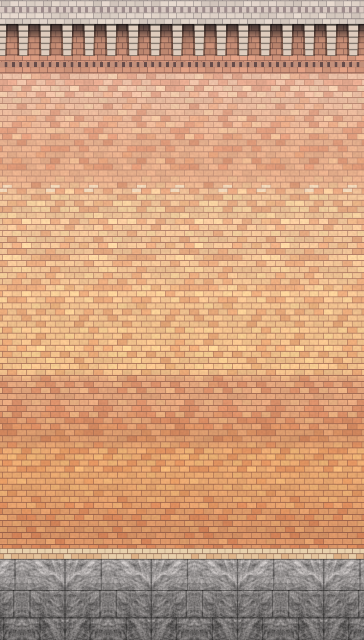
This texture is drawn by a WebGL 2 fragment shader. Its source:

```glsl
#version 300 es
precision highp float;
// A tall brick wall: corbelled pale cornice above, courses of warm brick with
// banded tints in the middle, and a rough grey stone plinth below.
// Heights run downward, with 768 units over the canvas height.
uniform vec2 u_resolution;
out vec4 outColor;

float pixel; // size of one pixel in wall units

float hash(vec2 p) {
  vec3 q = fract(vec3(p.xyx) * 0.1031);
  q += dot(q, q.yzx + 33.33);
  return fract((q.x + q.y) * q.z);
}

float gradientNoise(vec2 p) {
  vec2 i = floor(p), f = p - i, s = f * f * f * (f * (f * 6.0 - 15.0) + 10.0);
  float corner[4];
  for (int k = 0; k < 4; k++) {
    vec2 o = vec2(k & 1, k >> 1);
    float a = 6.2832 * hash(i + o);
    corner[k] = dot(vec2(cos(a), sin(a)), f - o);
  }
  return mix(mix(corner[0], corner[1], s.x), mix(corner[2], corner[3], s.x), s.y);
}

// Soft step and soft interval, one pixel wide
float edge(float at, float v) { return smoothstep(at - 0.5 * pixel, at + 0.5 * pixel, v); }
float band(float a, float b, float v) { return edge(a, v) * (1.0 - edge(b, v)); }

// Running bond: xy is the brick cell, z is 1 on brick and 0 in the joint
vec3 bond(vec2 p, vec2 size) {
  float row = floor(p.y / size.y);
  p.x += size.x * 0.5 * mod(row, 2.0);
  vec2 cell = floor(p / size), q = p - cell * size;
  vec2 d = min(q, size - q);
  return vec3(cell, edge(0.5, d.y) * mix(0.3, 1.0, edge(0.4, d.x)));
}

vec3 wallTint(float y) {
  vec3 c = mix(vec3(0.93, 0.76, 0.66), vec3(0.91, 0.69, 0.55), smoothstep(90.0, 195.0, y));
  c = mix(c, vec3(0.94, 0.77, 0.60), smoothstep(215.0, 238.0, y));
  c = mix(c, vec3(0.95, 0.76, 0.55), smoothstep(260.0, 430.0, y));
  c = mix(c, vec3(0.89, 0.65, 0.49), smoothstep(446.0, 456.0, y));
  c = mix(c, vec3(0.86, 0.61, 0.43), smoothstep(480.0, 525.0, y));
  c = mix(c, vec3(0.91, 0.66, 0.44), smoothstep(527.0, 545.0, y));
  return mix(c, vec3(0.85, 0.58, 0.40), smoothstep(560.0, 650.0, y));
}

vec3 brickWall(vec2 p) {
  vec3 b = bond(p - vec2(3.0, 88.0), vec2(11.5, 7.25));
  vec2 id = vec2(mod(b.x, 9.0), b.y); // tints recur every nine bricks
  float h = hash(id + 7.0), rowTone = hash(vec2(b.y, 91.0)) - 0.5;
  vec3 c = wallTint(p.y) * (1.0 + 0.07 * (h - 0.5) + 0.04 * rowTone);
  c = mix(c, c * vec3(0.96, 0.87, 0.85), step(0.72, hash(id + 41.0) + 0.35 * rowTone));
  c = mix(c, c * vec3(1.02, 1.06, 1.04), step(0.8, hash(id + 63.0)));
  // One course carries scattered cream bricks
  c = mix(c, vec3(0.95, 0.85, 0.73), step(abs(p.y - 226.0), 4.0) * step(mod(b.x, 4.5), 0.9));
  c *= 1.0 + 0.05 * gradientNoise(p * 0.35);
  vec3 joint = mix(vec3(0.72, 0.53, 0.45), vec3(0.60, 0.38, 0.29), smoothstep(100.0, 650.0, p.y));
  return mix(joint, c, b.z);
}

vec3 cornice(vec2 p) {
  vec3 b = bond(p - vec2(2.0, 1.0), vec2(10.0, 7.2));
  float h = 0.94 + 0.12 * hash(b.xy);
  vec3 pale = mix(vec3(0.54, 0.50, 0.50), vec3(0.86, 0.81, 0.77) * h, b.z);
  float teeth = band(0.0, 5.2, mod(p.x, 8.8));
  pale = mix(pale, mix(vec3(0.62, 0.55, 0.55), vec3(0.85, 0.79, 0.76), teeth), band(8.5, 15.0, p.y));
  // Shaded recess behind the corbels
  vec3 brick = mix(vec3(0.50, 0.34, 0.30), vec3(0.80, 0.57, 0.47) * h, b.z);
  vec3 c = brick * mix(vec3(0.40, 0.43, 0.48), vec3(0.95), smoothstep(30.0, 52.0, p.y));
  // Stacked corbels with a cast shadow beside each
  float x = mod(p.x - 28.0 + 13.2, 26.4) - 13.2;
  float halfWidth = 5.8 - 0.25 * floor((p.y - 30.0) / 7.4);
  float span = band(29.0, 67.0, p.y);
  c *= 1.0 - 0.35 * span * band(-halfWidth - 2.5, halfWidth + 2.0, x);
  float course = mod(p.y - 30.0, 7.4);
  vec3 corbel = vec3(0.87, 0.80, 0.74) * mix(0.6, 1.0, band(0.8, 6.4, course));
  c = mix(c, corbel, span * band(-halfWidth, halfWidth, x));
  // Pink course, shadowed tooth course and closing course
  c = mix(c, brick * 1.06, edge(67.0, p.y));
  vec3 toothRow = mix(vec3(0.40, 0.30, 0.29), vec3(0.76, 0.56, 0.48), band(0.0, 5.6, mod(p.x, 8.8)));
  c = mix(c, toothRow, band(74.5, 80.5, p.y));
  c = mix(pale, c, edge(29.0, p.y));
  return c * (1.0 - 0.45 * band(28.5, 30.5, p.y));
}

float stoneHeight(vec2 p) {
  float sum = 0.0, amp = 1.0;
  for (int i = 0; i < 4; i++) {
    sum += amp * abs(gradientNoise(p * 0.055 + float(i) * 17.0));
    p = mat2(1.6, 1.2, -1.2, 1.6) * p;
    amp *= 0.55;
  }
  return sum;
}

vec3 plinth(vec2 p) {
  float row = step(708.0, p.y) + step(741.0, p.y);
  float x = mod(p.x - 78.0 + 51.75, 103.5) - 51.75;
  vec2 m = vec2(abs(x), p.y + 60.0 * row); // rock face mirrors about each axis
  float relief = stoneHeight(m) - stoneHeight(m + vec2(1.3, 1.8));
  float tone = (row < 0.5 ? 0.60 : row < 1.5 ? 0.46 : 0.42) + 0.5 * relief;
  tone += 0.12 * gradientNoise(m * 0.06) + 0.07 * gradientNoise(m * 0.45);
  float top = row < 0.5 ? 671.0 : row < 1.5 ? 708.0 : 741.0;
  tone += 0.08 * (1.0 - smoothstep(2.0, 9.0, p.y - top)) - 0.06 * smoothstep(18.0, 36.0, p.y - top);
  // Upright joints differ by course; level joints are dark
  float joint = row < 0.5 ? min(abs(x), abs(x - 43.5)) : min(abs(x), abs(abs(x) - (row < 1.5 ? 42.0 : 30.0)));
  tone *= mix(0.68, 1.0, edge(0.8, joint)) * mix(0.6, 1.0, edge(1.2, abs(p.y - top)));
  return tone * vec3(1.01, 0.985, 0.98);
}

void main() {
  pixel = 768.0 / u_resolution.y;
  vec2 p = vec2(gl_FragCoord.x, u_resolution.y - gl_FragCoord.y) * pixel;
  vec3 c = mix(cornice(p), brickWall(p), edge(88.0, p.y));
  // Cream sill courses
  vec3 sill = bond(p - vec2(0.0, 658.0), vec2(9.0, 6.5));
  vec3 cream = mix(vec3(0.91, 0.82, 0.68), vec3(0.86, 0.68, 0.51), edge(664.5, p.y) * hash(sill.xy));
  c = mix(c, mix(vec3(0.56, 0.42, 0.34), cream, sill.z), edge(658.0, p.y));
  c = mix(c, plinth(p), edge(671.0, p.y));
  outColor = vec4(clamp(c, 0.0, 1.0), 1.0);
}
```
